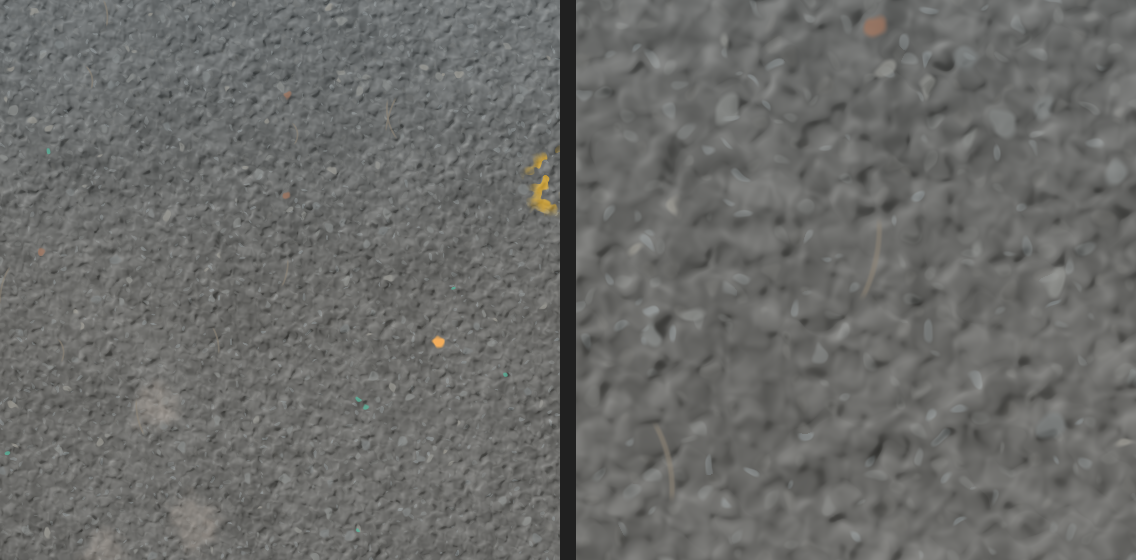
Left, the full canvas; right, a detail of the centre.
Reproduce this texture procedurally as a three.js fragment shader.

```glsl
// Worn asphalt: a fine embossed tar surface set with small pale stones.
// Relief comes from the slope of layered noise, stones from jittered cells;
// dusty blotches, a chipped paint stain, specks and fibres lie on top.

varying vec2 vUv;

const float TAU = 6.2831853;
const vec3 TAR = vec3(0.423, 0.422, 0.412);
const vec3 COOL_SHEEN = vec3(-0.012, 0.004, 0.018);
const vec3 STONE_WARM = vec3(0.60, 0.59, 0.56);
const vec3 STONE_COOL = vec3(0.57, 0.60, 0.61);
const vec3 DUST = vec3(0.63, 0.60, 0.57);
const vec3 PAINT = vec3(0.82, 0.65, 0.24);
const vec3 AMBER = vec3(0.95, 0.68, 0.36);
const vec3 RUST = vec3(0.64, 0.47, 0.38);
const vec3 TEAL = vec3(0.35, 0.72, 0.62);
const vec3 FIBRE = vec3(0.56, 0.52, 0.46);

float hash(vec2 p) {
  return fract(sin(dot(p, vec2(127.1, 311.7))) * 43758.5453);
}

vec2 hash2(vec2 p) {
  return vec2(hash(p), hash(p + vec2(37.2, 17.9)));
}

mat2 rotation(float angle) {
  float c = cos(angle), s = sin(angle);
  return mat2(c, s, -s, c);
}

float noise(vec2 p) {
  vec2 i = floor(p), f = fract(p);
  f = f * f * (3.0 - 2.0 * f);
  vec2 e = vec2(1.0, 0.0);
  return mix(mix(hash(i), hash(i + e.xy), f.x),
             mix(hash(i + e.yx), hash(i + e.xx), f.x), f.y);
}

float fbm(vec2 p) {
  float sum = 0.0, weight = 0.5;
  for (int i = 0; i < 4; i++) {
    sum += weight * noise(p);
    p = rotation(0.6) * p * 2.1 + 9.3;
    weight *= 0.5;
  }
  return sum;
}

// Bumps of three sizes; the folded one makes short crooked creases.
float tarHeight(vec2 p) {
  float bumps = noise(rotation(0.5) * p * 95.0);
  float grit = noise(rotation(1.2) * p * 170.0 + 31.0);
  float creases = abs(2.0 * noise(rotation(0.9) * p * 52.0 + 63.0) - 1.0);
  return bumps + 0.5 * grit + 0.6 * creases;
}

// Returns coverage and a random tone for irregular stones on a jittered grid.
vec2 stones(vec2 p, float scale, float density, float seed) {
  vec2 g = p * scale;
  vec2 cell = floor(g), best = vec2(0.0);
  for (int y = -1; y <= 1; y++) {
    for (int x = -1; x <= 1; x++) {
      vec2 id = cell + vec2(float(x), float(y));
      vec2 jitter = hash2(id + seed);
      vec2 traits = hash2(id + seed + 71.0);
      vec2 d = rotation(traits.x * TAU) * (g - id - jitter);
      d.y *= 1.0 + 0.9 * traits.y;
      float radius = mix(0.18, 0.44, hash(id + seed + 5.0));
      float cover = 1.0 - smoothstep(radius - 0.13, radius + 0.09, length(d));
      cover *= step(hash(id + seed + 13.0), density);
      if (cover > best.x) best = vec2(cover, traits.y);
    }
  }
  return best;
}

// Soft blotch with a ragged edge.
float blotch(vec2 p, vec2 centre, float radius) {
  float ragged = length(p - centre) + radius * 1.1 * (fbm(p * 38.0) - 0.47);
  return 1.0 - smoothstep(radius * 0.35, radius * 1.15, ragged);
}

float speck(vec2 p, vec2 centre, float radius) {
  return 1.0 - smoothstep(radius * 0.55, radius * 1.2, length(p - centre));
}

// Thin bent hair, mostly upright.
float fibre(vec2 p, vec2 centre, float angle, float halfLength, float bend) {
  vec2 q = rotation(angle) * (p - centre);
  float along = q.y / halfLength;
  float across = abs(q.x - bend * along * along);
  return (1.0 - smoothstep(0.0005, 0.0026, across)) * (1.0 - smoothstep(0.7, 1.0, abs(along)));
}

void main() {
  vec2 p = vUv;
  vec2 warp = vec2(noise(p * 110.0), noise(p * 110.0 + 47.0)) - 0.5;
  vec2 q = p + 0.006 * warp;

  // Tar tone and relief lit from the upper left
  vec2 toLight = 0.0028 * vec2(-0.6, 0.8);
  float relief = tarHeight(q - toLight) - tarHeight(q + toLight);
  vec3 color = TAR + 0.07 * (fbm(p * 7.0) - 0.47) + 0.09 * (noise(q * 65.0) - 0.5);
  color += COOL_SHEEN * smoothstep(0.4, 1.0, p.y) + 0.025 * smoothstep(0.85, 1.05, p.y);

  // Common small stones, then sparse larger ones
  vec2 small = stones(q, 72.0, 0.55, 3.0);
  vec2 large = stones(q, 42.0, 0.09, 29.0);
  color = mix(color, mix(STONE_WARM, STONE_COOL, small.y), small.x * mix(0.12, 0.55, small.y * small.y));
  color = mix(color, mix(STONE_COOL, STONE_WARM, large.y), large.x * mix(0.4, 0.85, large.y));
  color += 0.12 * relief * (1.0 - 0.6 * large.x);
  color -= 0.06 * smoothstep(0.25, 0.75, -relief);

  // Dusty blotches and chipped paint
  float dust = max(blotch(p, vec2(0.275, 0.272), 0.048), blotch(p, vec2(0.35, 0.065), 0.058));
  dust = max(dust, 0.8 * blotch(p, vec2(0.18, 0.015), 0.045));
  color = mix(color, DUST + 0.08 * relief, 0.62 * dust * (0.55 + 0.6 * noise(q * 90.0)));
  float chips = smoothstep(0.46, 0.62, noise(q * 75.0 + 12.0));
  color = mix(color, PAINT + 0.1 * relief, 0.9 * chips * blotch(p, vec2(0.99, 0.675), 0.06));

  // Stray coloured specks and fibres
  color = mix(color, AMBER, speck(q, vec2(0.783, 0.389), 0.011));
  for (int i = 0; i < 10; i++) {
    vec2 id = vec2(float(i), 8.0);
    vec2 traits = hash2(id + 19.0);
    vec3 tint = mix(TEAL, RUST, step(0.5, traits.x));
    color = mix(color, tint, 0.75 * speck(q, hash2(id), mix(0.003, 0.008, traits.x)));
    float hair = fibre(p, hash2(id + 53.0), 0.9 * (traits.x - 0.5), mix(0.02, 0.04, traits.y), 0.02 * (traits.y - 0.5));
    color = mix(color, FIBRE, 0.55 * hair);
  }

  gl_FragColor = vec4(clamp(color, 0.0, 1.0), 1.0);
}
```
